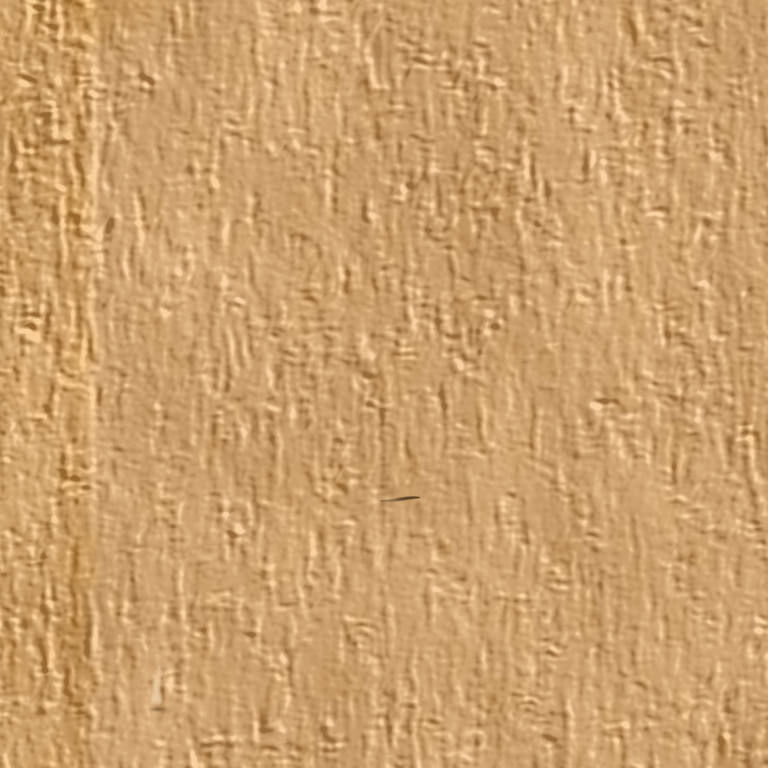
A Shadertoy shader for this texture:

```glsl
#define MID_TONE vec3(0.801, 0.630, 0.436)
#define TONE_STEP vec3(0.104, 0.109, 0.110)
#define GOLD_SHIFT vec3(-0.004, -0.014, -0.055)
#define FIBRE_SCALE vec2(108.0, 29.0)
#define FLECK_SCALE vec2(66.0, 125.0)
#define GRIT_SCALE vec2(150.0, 165.0)
#define LIGHT_OFFSET vec2(0.0046, 0.0034)
#define CONTRAST 1.22
#define CRISPNESS 1.22
#define STRIP_EDGE 0.122

vec3 hash3(vec2 cell) {
    vec3 h = fract(cell.xyx * vec3(0.1031, 0.1030, 0.0973));
    h += dot(h, h.yxz + 33.33);
    return fract((h.xxy + h.yzz) * h.zyx);
}

// Cellular noise: one bump per cell, few of them strong
float bumps(vec2 p) {
    vec2 cell = floor(p);
    float sum = 0.0;
    for (int j = -1; j <= 1; j++) {
        for (int i = -1; i <= 1; i++) {
            vec2 neighbour = cell + vec2(i, j);
            vec3 rnd = hash3(neighbour + 70.0);
            vec2 d = p - neighbour - rnd.xy;
            float fall = max(0.0, 1.0 - dot(d, d));
            float strength = 2.0 * rnd.z - 1.0;
            sum += 1.3 * strength * abs(strength) * fall * fall;
        }
    }
    return sum;
}

// Surface height: short upright fibres, slanted flecks, fine grit
float woodHeight(vec2 p, float cluster) {
    vec2 q = p;
    q.x += 0.0016 * sin(p.y * 67.0 + p.x * 43.0) + 0.0009 * sin(p.y * 149.0 - p.x * 91.0);
    float fibre = bumps(q * FIBRE_SCALE);
    float ripple = 0.0030 * sin(p.x * 83.0 + p.y * 59.0) + 0.0016 * sin(p.x * 197.0 - p.y * 71.0);
    vec2 slanted = vec2(p.x + 0.3 * p.y, p.y - 0.25 * p.x + ripple);
    float fleck = bumps(slanted * FLECK_SCALE + 31.0);
    float grit = bumps(p * GRIT_SCALE + 57.0);
    return 0.80 * fibre + 0.90 * cluster * fleck + 0.28 * grit;
}

// Short dark splinter, tapered and slightly bent
float splinterMask(vec2 p) {
    vec2 d = p - vec2(0.521, 0.350);
    float along = d.x / 0.026;
    float bend = 0.0022 * sin(along * 1.7);
    float width = 0.0024 * sqrt(max(0.0, 1.0 - along * along));
    float body = 1.0 - smoothstep(width * 0.3, width + 0.0010, abs(d.y - bend));
    return body * step(abs(along), 1.0) * mix(0.45, 1.0, smoothstep(-0.6, 0.3, along));
}

// Pale chip, a narrow wedge that widens downward
float chipMask(vec2 p) {
    float rise = (p.y - 0.079) / 0.068;
    float width = 0.0080 * (1.0 - rise) + 0.001;
    float side = abs(p.x - 0.202 - 0.006 * rise + 0.0015 * sin(p.y * 190.0));
    float wedge = 1.0 - smoothstep(width - 0.005, width + 0.002, side);
    return wedge * smoothstep(0.0, 0.15, rise) * (1.0 - smoothstep(0.6, 1.0, rise));
}

void mainImage(out vec4 fragColor, in vec2 fragCoord) {
    vec2 p = fragCoord / iResolution.y;

    // Broad variation of roughness and tone
    float patches = bumps(p * vec2(29.0, 23.0) + 5.0);
    float cluster = mix(0.35, 1.1, smoothstep(-0.45, 0.45, patches));
    float strip = 1.0 - smoothstep(STRIP_EDGE - 0.014, STRIP_EDGE + 0.010, p.x);
    float broad = 0.20 * bumps(p * vec2(23.0, 6.0) + 13.0) + 0.16 * bumps(p * 8.0 + 23.0);

    // Relief lit from one side, strong edges kept crisp and weak ones flattened
    float relief = woodHeight(p, cluster) - woodHeight(p + LIGHT_OFFSET, cluster);
    float roughness = mix(0.8, 1.08, cluster) * mix(1.0, 1.4, strip);
    float edge = sign(relief) * pow(abs(relief) * 1.5, CRISPNESS) / 1.5;
    float tone = CONTRAST * roughness * edge + broad;

    // Pale seam beside the golden strip
    float seamX = STRIP_EDGE + 0.0015 * sin(p.y * 9.0);
    float seam = exp(-pow((p.x - seamX) / 0.0050, 2.0));
    tone += seam * (0.30 + 0.70 * smoothstep(0.25, 0.5, p.y));
    float shadeBand = exp(-pow((p.x - 0.098) / 0.018, 2.0));
    tone -= shadeBand * (0.10 + 0.35 * (1.0 - smoothstep(0.15, 0.42, p.y)));
    vec2 stainOffset = (p - vec2(0.15, 1.0)) * vec2(15.0, 18.0);
    float topStain = exp(-dot(stainOffset, stainOffset));
    tone -= 0.4 * topStain;

    // Golden tint in the strip and in scattered spots
    tone = clamp(tone, -1.9, 1.7);
    vec3 color = MID_TONE + TONE_STEP * tone;
    float gold = 0.35 * smoothstep(0.0, 0.6, bumps(p * vec2(34.0, 22.0) + 41.0));
    gold += 0.45 * strip + 0.7 * topStain + 0.35 * shadeBand;
    color += GOLD_SHIFT * gold;

    // Chip with its small shadow, then the splinter
    vec2 under = (p - vec2(0.206, 0.0765)) / vec2(0.010, 0.0028);
    color = mix(color, vec3(0.48, 0.35, 0.20), 0.75 * exp(-dot(under, under)));
    color = mix(color, vec3(0.92, 0.80, 0.64), 0.8 * chipMask(p));
    color = mix(color, vec3(0.31, 0.23, 0.13), 0.9 * splinterMask(p));

    fragColor = vec4(color, 1.0);
}
```
